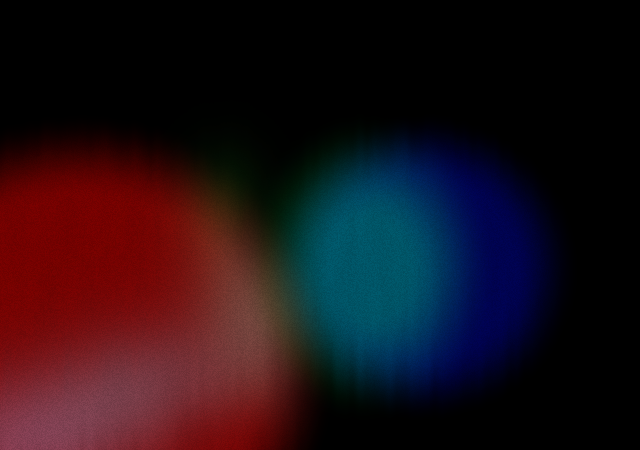
This background is drawn by a Shadertoy shader. Its source:

```glsl
// Soft red, mauve, teal and blue light pools glowing on black, with fine film grain.

const vec3 RED   = vec3(0.455, 0.005, 0.000);
const vec3 TEAL  = vec3(0.000, 0.325, 0.090);
const vec3 BLUE  = vec3(0.000, 0.010, 0.315);
const vec3 MAUVE = vec3(0.010, 0.210, 0.250);
const vec3 GREY  = vec3(0.000, 0.235, 0.200);
const vec3 PINK  = vec3(0.060, 0.180, 0.250);
const vec3 OLIVE = vec3(0.020, 0.095, 0.015);

// Sine-free hash in 0..1
float hash(vec2 p) {
    vec3 q = fract(vec3(p.xyx) * 0.1031);
    q += dot(q, q.yzx + 33.33);
    return fract((q.x + q.y) * q.z);
}

// Smooth value noise in 0..1
float valueNoise(vec2 p) {
    vec2 cell = floor(p);
    vec2 f = fract(p);
    f = f * f * (3.0 - 2.0 * f);
    float low  = mix(hash(cell), hash(cell + vec2(1, 0)), f.x);
    float high = mix(hash(cell + vec2(0, 1)), hash(cell + vec2(1, 1)), f.x);
    return mix(low, high, f.y);
}

// Ellipse that is full inside "inner" and fades to zero at its rim
float softDisc(vec2 p, vec2 center, vec2 radius, float inner) {
    return 1.0 - smoothstep(inner, 1.0, length((p - center) / radius));
}

// Gaussian spot, turned by an angle in radians
float glow(vec2 p, vec2 center, vec2 size, float angle) {
    float c = cos(angle), s = sin(angle);
    vec2 d = p - center;
    d = vec2(c * d.x + s * d.y, c * d.y - s * d.x) / size;
    return exp(-dot(d, d));
}

// Red pool with pale haze along its lower and right parts
vec3 warmLight(vec2 p) {
    float pool = softDisc(p, vec2(0.18, 0.18), vec2(0.57), 0.66);
    vec3 color = RED;
    color += MAUVE * glow(p, vec2(0.30, 0.13), vec2(0.26, 0.14), 0.25);
    color += GREY * glow(p, vec2(0.57, 0.33), vec2(0.13, 0.22), 0.20);
    color += PINK * glow(p, vec2(0.02, 0.00), vec2(0.24, 0.15), 0.0);
    color.gb *= 1.0 - 0.55 * glow(p, vec2(0.56, 0.00), vec2(0.17, 0.09), 0.0);
    return color * pool;
}

// Blue pool with a teal core toward its left side
vec3 coolLight(vec2 p) {
    float pool = softDisc(p, vec2(0.935, 0.405), vec2(0.355, 0.345), 0.56);
    float core = softDisc(p, vec2(0.815, 0.405), vec2(0.29, 0.35), 0.28);
    return BLUE * pool + TEAL * core;
}

void mainImage(out vec4 fragColor, in vec2 fragCoord) {
    // One unit is the canvas height
    vec2 p = fragCoord / iResolution.y;

    // Faint upright streaks roughen the fading edges
    float streak = valueNoise(p * vec2(60.0, 6.0)) - 0.5;
    vec2 q = p + vec2(0.0, 0.012 * streak);

    vec3 color = warmLight(q) + coolLight(q);
    color += OLIVE * glow(q, vec2(0.50, 0.56), vec2(0.09, 0.11), 0.0);

    // Grain scales with the light
    float grain = hash(floor(p * 540.0)) - 0.5;
    color *= 1.0 + 0.14 * grain + 0.05 * streak;

    fragColor = vec4(clamp(color, 0.0, 1.0), 1.0);
}
```
